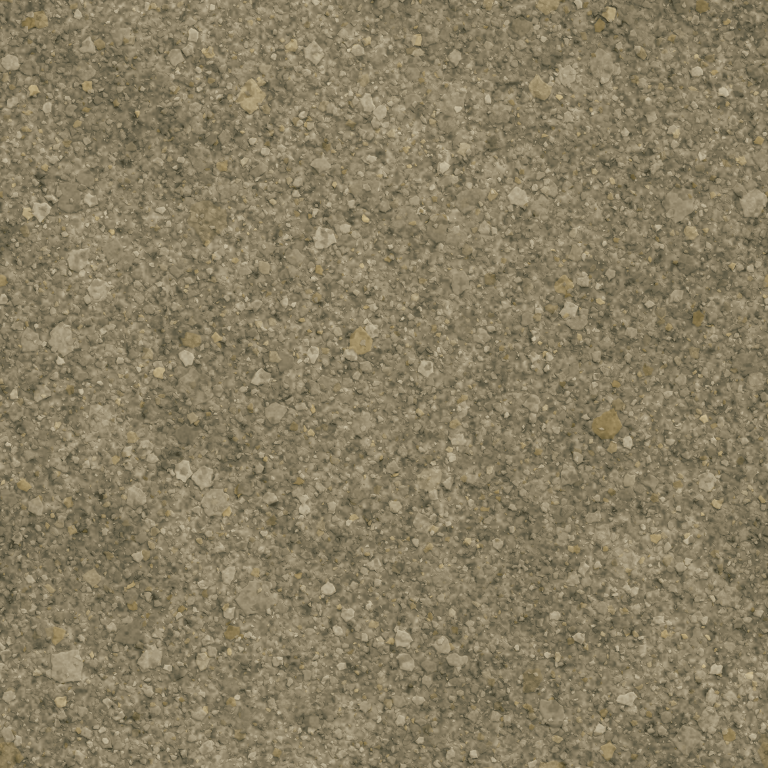
This texture is drawn by a WebGL 2 fragment shader. Its source:

```glsl
#version 300 es
precision highp float;
precision highp int;

uniform vec2 u_resolution;
out vec4 fragColor;

#define DARK vec3(0.38, 0.36, 0.28)
#define LIGHT vec3(0.73, 0.69, 0.59)
#define MID_SHIFT vec3(0.0, -0.017, -0.032)
#define WARM_SHIFT vec3(0.03, 0.0, -0.07)
#define LIGHT_DIR vec2(0.5, 0.86)
#define EDGE_SOFTNESS 0.0011
#define SHADOW_WIDTH 0.0034
#define SHADOW_DEPTH 0.42
#define GRAIN 0.34
#define SIDES 6
#define TAU 6.28318

// Four random values per lattice point
vec4 random4(vec2 cell, float seed) {
  uvec4 v = uvec4(uint(cell.x), uint(cell.y), uint(seed), 7u);
  v = v * 1664525u + 1013904223u;
  for (int i = 0; i < 2; i++) {
    v.x += v.y * v.w;
    v.y += v.z * v.x;
    v.z += v.x * v.y;
    v.w += v.y * v.z;
    v ^= v >> 16u;
  }
  return vec4(v >> 8u) / 16777216.0;
}

// Value noise that wraps after count cells
float noise(vec2 uv, float count, float seed) {
  vec2 p = uv * count;
  vec2 cell = floor(p);
  vec2 f = p - cell;
  f = f * f * (3.0 - 2.0 * f);
  vec2 a = mod(cell, count);
  vec2 b = mod(cell + 1.0, count);
  float low = mix(random4(a, seed).x, random4(vec2(b.x, a.y), seed).x, f.x);
  float high = mix(random4(vec2(a.x, b.y), seed).x, random4(b, seed).x, f.x);
  return mix(low, high, f.y);
}

// Signed distance to an irregular chip; xy is the normal of the nearest side
vec3 chip(vec2 p, float radius, vec4 shape) {
  vec3 nearest = vec3(0.0, 0.0, -10.0);
  float axis = shape.x * TAU;
  float slimness = mix(1.0, 0.5, shape.y);
  for (int k = 0; k < SIDES; k++) {
    float jitter = fract(shape.z * 13.7 + float(k) * (0.38 + shape.w));
    float turn = (float(k) + 0.7 * jitter) * TAU / float(SIDES);
    vec2 normal = vec2(cos(axis + turn), sin(axis + turn));
    float reach = radius * mix(1.0, slimness, abs(sin(turn))) * mix(0.75, 1.0, fract(jitter * 7.3));
    float d = dot(p, normal) - reach;
    if (d > nearest.z) nearest = vec3(normal, d);
  }
  return nearest;
}

// Lays one size of chips over surface: x is tone, y is warmth
void scatter(inout vec2 surface, vec2 uv, float count, float cover, float opacity, float seed) {
  vec2 p = uv * count;
  vec2 home = floor(p);
  float soft = EDGE_SOFTNESS * count;
  float shadowWidth = min(SHADOW_WIDTH * count, 0.22);
  for (int j = -1; j <= 1; j++) {
    for (int i = -1; i <= 1; i++) {
      vec2 cell = home + vec2(i, j);
      vec2 id = mod(cell, count);
      vec4 place = random4(id, seed);
      if (place.z > cover) continue;
      vec4 look = random4(id, seed + 50.0);
      float radius = mix(0.24, 0.52, place.w * place.w);
      vec3 side = chip(p - cell - place.xy, radius, random4(id, seed + 100.0));
      float facing = dot(side.xy, LIGHT_DIR);
      float alpha = mix(opacity, 1.0, look.y);

      // Contact shadow, strongest on the side away from the light
      float shadow = 1.0 - smoothstep(0.0, shadowWidth, side.z);
      surface.x -= SHADOW_DEPTH * alpha * shadow * (0.4 - 0.6 * min(facing, 0.5));

      // Flat face with a lit rim
      float rim = smoothstep(-shadowWidth, 0.0, side.z);
      float tone = mix(0.34, 1.0, look.x) + 0.16 * rim * facing;
      float warmth = smoothstep(0.8, 1.0, look.w);
      float mask = 1.0 - smoothstep(-soft, soft, side.z);
      surface = mix(surface, vec2(tone, warmth), mask * alpha);
    }
  }
}

void main() {
  vec2 uv = gl_FragCoord.xy / u_resolution;
  vec2 rough = vec2(noise(uv, 150.0, 1.0), noise(uv, 150.0, 2.0)) - 0.5;
  vec2 bent = uv + 0.0035 * rough;

  // Sandy bed
  float bed = 0.45 + 0.5 * (noise(uv, 120.0, 3.0) - 0.5) + 0.5 * (noise(uv, 230.0, 4.0) - 0.5);
  vec2 surface = vec2(bed, 0.0);

  // Chips from grit to large flakes, then loose grit on top
  scatter(surface, bent, 160.0, 0.6, 0.5, 10.0);
  scatter(surface, bent, 96.0, 0.55, 0.5, 11.0);
  scatter(surface, bent, 56.0, 0.55, 0.5, 12.0);
  scatter(surface, bent, 32.0, 0.42, 0.55, 13.0);
  scatter(surface, bent, 18.0, 0.2, 0.45, 14.0);
  scatter(surface, bent, 84.0, 0.24, 0.6, 15.0);

  // Pits, broad patches and fine grain
  float pits = smoothstep(0.56, 0.8, 0.6 * noise(uv, 90.0, 5.0) + 0.4 * noise(uv, 200.0, 6.0));
  float patches = 0.6 * noise(uv, 7.0, 7.0) + 0.4 * noise(uv, 17.0, 8.0) - 0.5;
  float grain = 0.5 * noise(uv, 400.0, 9.0) + 0.5 * noise(uv, 190.0, 20.0) - 0.5;
  float tone = surface.x - 0.3 * pits + 0.36 * patches + GRAIN * grain;
  tone = clamp(tone, -0.35, 1.2);

  // Tone to colour
  float middle = max(4.0 * tone * (1.0 - tone), 0.0);
  vec3 colour = mix(DARK, LIGHT, tone) + MID_SHIFT * middle + WARM_SHIFT * surface.y;
  fragColor = vec4(colour, 1.0);
}
```
